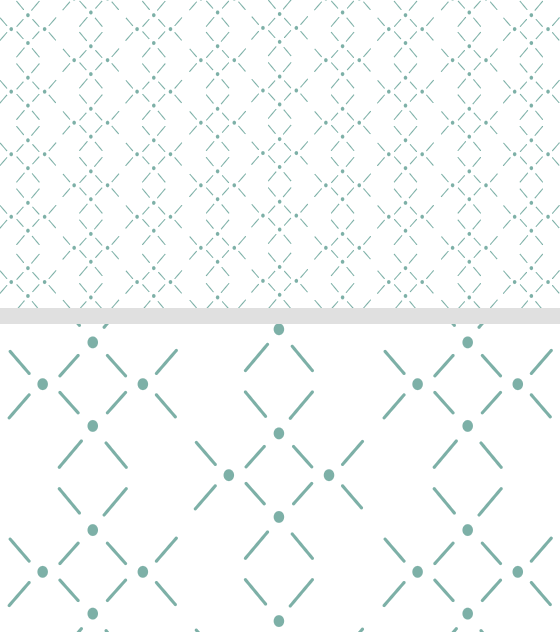
Top: the whole. Bottom: its middle third, enlarged.
This pattern is drawn by a WebGL 1 fragment shader. Its source:

```glsl
precision highp float;

uniform vec2 u_resolution;

// Lengths are in units of 1/768 of the canvas width
const float CANVAS_WIDTH = 768.0;
const vec2 PITCH = vec2(86.3, 85.8);      // column and row spacing
const float FIRST_COLUMN = 38.3;          // centre of the leftmost column
const float EVEN_TOP = 39.9;              // first motif, measured from the top
const float ODD_TOP = 82.5;
const float LAST_ROW = 4.0;
const float EVEN_LAST_DROP = 3.7;         // uneven spacing of the last row
const float ODD_EDGE_DROP = 1.3;          // same, for rows cut by the edges
const float FOURTH_SHIFT = 1.2;           // every fourth column sits to the right
const float MIDDLE_COLUMN = 4.0;
const float MIDDLE_LIFT = 1.6;            // the middle column sits higher
const float DASH_HALF_WIDTH = 0.72;
const float DASH_EXTRA = 0.9;             // dashes of one diagonal run longer
const vec2 DOT_RADIUS = vec2(2.4, 2.7);
const vec2 DOT_OFFSET = vec2(22.9, 19.1);
const vec3 PAPER = vec3(1.0);
const vec3 INK = vec3(0.49, 0.69, 0.655);

float dashDistance(vec2 p, vec2 a, vec2 b) {
  vec2 ab = b - a;
  float t = clamp(dot(p - a, ab) / dot(ab, ab), 0.0, 1.0);
  return length(p - a - ab * t) - DASH_HALF_WIDTH;
}

float dotDistance(vec2 p) {
  return (length(p / DOT_RADIUS) - 1.0) * DOT_RADIUS.x;
}

// Four dots joined by a dashed diamond, with dashes running outward
float motifDistance(vec2 p) {
  vec2 q = abs(p);
  vec2 extra = vec2(-DASH_EXTRA, -DASH_EXTRA) * step(0.0, p.x * p.y);

  float dots = min(dotDistance(q - vec2(DOT_OFFSET.x, 0.0)),
                   dotDistance(q - vec2(0.0, DOT_OFFSET.y)));

  float inner = dashDistance(q, vec2(15.0, 3.8), vec2(6.7, 13.1));
  float upright = dashDistance(q, vec2(15.3, 38.0), vec2(5.2, 26.0) - extra);
  float sideways = dashDistance(q, vec2(38.2, 15.4) + extra * 0.5, vec2(29.1, 4.9));
  return min(dots, min(inner, min(upright, sideways)));
}

// Position relative to the nearest motif centre, y pointing down
vec2 motifPosition(vec2 p) {
  float column = floor((p.x - FIRST_COLUMN) / PITCH.x + 0.5);
  float odd = mod(column, 2.0);
  float fourth = step(2.5, mod(column, 4.0));
  float middle = 1.0 - step(0.5, abs(column - MIDDLE_COLUMN));

  float top = mix(EVEN_TOP, ODD_TOP, odd) - MIDDLE_LIFT * middle;
  float row = floor((p.y - top) / PITCH.y + 0.5);
  float last = step(LAST_ROW - 0.5, row);
  float edge = max(last, 1.0 - step(-0.5, row));
  float drop = mix(EVEN_LAST_DROP * last, ODD_EDGE_DROP * edge, odd);

  vec2 centre = vec2(FIRST_COLUMN + FOURTH_SHIFT * fourth, top + drop)
              + vec2(column, row) * PITCH;
  return p - centre;
}

void main() {
  float pixel = CANVAS_WIDTH / u_resolution.x;
  vec2 p = vec2(gl_FragCoord.x, u_resolution.y - gl_FragCoord.y) * pixel;

  // Antialiased ink over paper
  float d = motifDistance(motifPosition(p));
  float coverage = clamp(0.5 - d / pixel, 0.0, 1.0);
  gl_FragColor = vec4(mix(PAPER, INK, coverage), 1.0);
}
```
